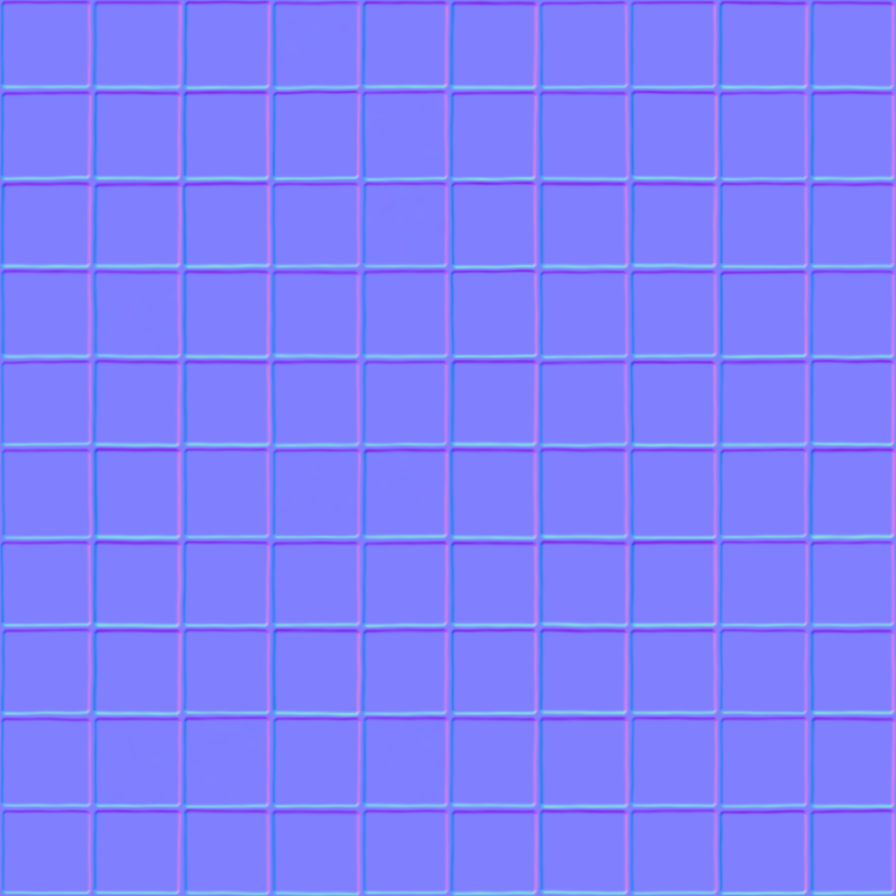
This texture map is drawn by a three.js fragment shader. Its source:

```glsl
varying vec2 vUv;

const float TILES = 10.0;

vec2 hash2(vec2 p) {
  vec2 k = vec2(dot(p, vec2(127.1, 311.7)), dot(p, vec2(269.5, 183.3)));
  return fract(sin(k) * 43758.545);
}

vec2 signedHash(vec2 p) {
  return hash2(p) * 2.0 - 1.0;
}

float cornerRamp(vec2 corner, vec2 offset, float period, float seed) {
  return dot(signedHash(mod(corner, period) + seed), offset);
}

// Periodic gradient noise
float gradientNoise(vec2 p, float period, float seed) {
  vec2 i = floor(p);
  vec2 f = fract(p);
  vec2 u = f * f * f * (f * (f * 6.0 - 15.0) + 10.0);
  vec2 e = vec2(1.0, 0.0);
  float low = mix(cornerRamp(i, f, period, seed),
                  cornerRamp(i + e, f - e, period, seed), u.x);
  float high = mix(cornerRamp(i + e.yx, f - e.yx, period, seed),
                   cornerRamp(i + 1.0, f - 1.0, period, seed), u.x);
  return mix(low, high, u.y);
}

// Drift of the joint lines shared by a whole column or row
vec2 jointOffset(vec2 line) {
  vec2 i = mod(line, TILES);
  vec2 drift = vec2(signedHash(vec2(i.x, 31.0)).x, signedHash(vec2(i.y, 57.0)).y);
  vec2 inner = step(0.5, i);
  return inner * (vec2(0.018, -0.008) + 0.018 * drift);
}

// Outward slope of a rounded box, concentrated along its edge
vec2 bevelSlope(vec2 q, vec2 halfSize, float radius, float width) {
  vec2 m = max(abs(q) - halfSize + radius, 0.0);
  float len = length(m);
  float d = (len - radius) / width;
  return sign(q) * m / max(len, 0.0001) * exp(-d * d);
}

// One tile with its own edges, tilt and bevel
vec2 tileSlope(vec2 p, vec2 cell, float halfGap) {
  vec2 id = mod(cell, TILES);
  vec2 lower = cell + jointOffset(cell) + halfGap + 0.006 * signedHash(id + 11.0);
  vec2 upper = cell + 1.0 + jointOffset(cell + 1.0) - halfGap
             + 0.006 * signedHash(id + 23.0);
  vec2 q = p - 0.5 * (lower + upper);
  q += 0.013 * signedHash(id + 41.0) * q.yx;
  vec2 trait = hash2(id + 67.0);
  float width = mix(0.018, 0.023, trait.x);
  float strength = mix(0.46, 0.58, trait.y);
  return strength * bevelSlope(q, 0.5 * (upper - lower), 0.042, width);
}

// Faint unevenness on a few tile faces
vec2 faceRipple(vec2 p, float amount) {
  float worn = step(0.93, hash2(mod(floor(p), TILES) + 83.0).x);
  vec2 q = p * 5.0;
  float period = TILES * 5.0;
  return worn * amount * vec2(gradientNoise(q, period, 3.0),
                              gradientNoise(q, period, 9.0));
}

void main() {
  vec2 p = vUv * TILES;

  // Hand-cut waviness of the edges
  vec2 wave = vec2(gradientNoise(p * 3.0, TILES * 3.0, 5.0),
                   gradientNoise(p * 3.0, TILES * 3.0, 17.0));
  vec2 wavy = p + 0.011 * wave;

  vec2 slope = vec2(0.0);
  for (int y = -1; y <= 1; y++) {
    for (int x = -1; x <= 1; x++) {
      vec2 cell = floor(p) + vec2(float(x), float(y));
      slope += tileSlope(wavy, cell, 0.031);
    }
  }

  // Uneven bevel depth, with lower edges slightly steeper
  slope *= 1.0 + 0.35 * gradientNoise(p * 4.0, TILES * 4.0, 29.0);
  slope.y *= slope.y < 0.0 ? 1.15 : 1.0;
  slope += faceRipple(p, 0.025);

  // Tangent-space normal with the green axis pointing down
  vec2 n = clamp(vec2(slope.x, -slope.y), -0.7, 0.7);
  vec3 normal = vec3(n, sqrt(max(1.0 - dot(n, n), 0.0)));
  gl_FragColor = vec4(normal * 0.5 + 0.5, 1.0);
}
```
